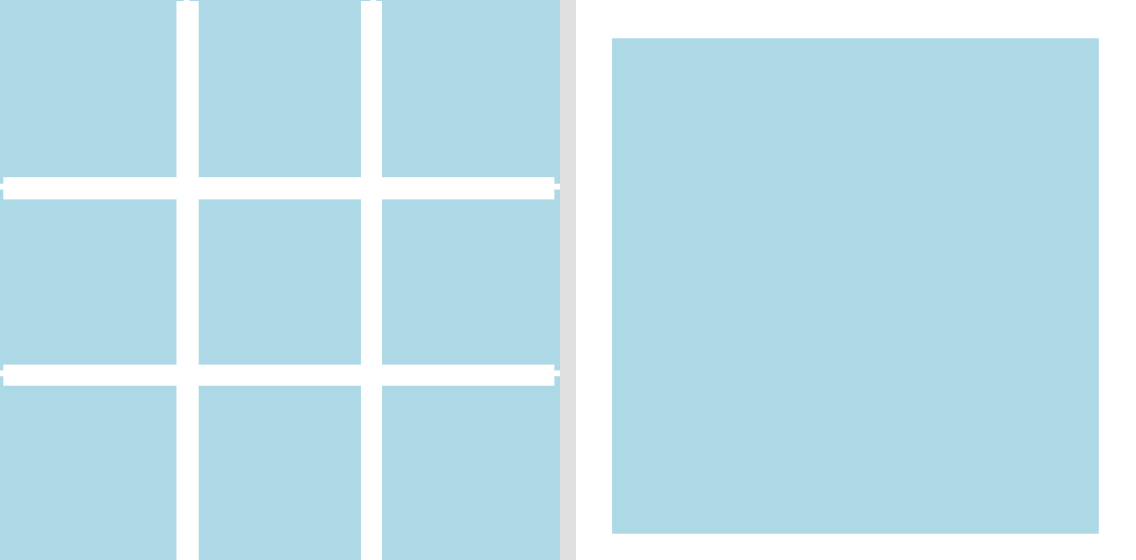
Left: the whole. Right: its middle third, enlarged.
Write a WebGL 1 fragment shader that draws this pattern.

```glsl
precision highp float;

uniform vec2 u_resolution;

const vec3 PANE_BLUE = vec3(0.68, 0.85, 0.90);
const vec3 BAR_WHITE = vec3(1.0);
const float PANES = 3.0;
const float SEAM_HALF_WIDTH = 0.0052;

// Smooth coverage of the interval from lo to hi
float interval(float x, float lo, float hi, float pixel) {
    float inside = min(x - lo, hi - x);
    return clamp(inside / pixel + 0.5, 0.0, 1.0);
}

float stripe(float x, float center, float halfWidth, float pixel) {
    return interval(x, center - halfWidth, center + halfWidth, pixel);
}

// Wide bar limited to a span, with a narrow seam running on to the canvas edge
float seamedBar(float across, float along, float center, float halfWidth,
                float seam, vec2 span, vec2 pixel) {
    float wide = stripe(across, center, halfWidth, pixel.x)
               * interval(along, span.x, span.y, pixel.y);
    return max(wide, stripe(across, seam, SEAM_HALF_WIDTH, pixel.x));
}

// Bars between the panes, measured from the upper left
float lattice(vec2 p, vec2 pixel) {
    vec2 uprightSpan = vec2(0.00195, 1.1);
    vec2 levelSpan = vec2(0.0059, 0.9900);
    float cover = 0.0;
    for (int i = 0; i < 2; i++) {
        float n = float(i);
        float seam = (n + 1.0) / PANES;
        float halfWidth = mix(0.01986, 0.01888, n);
        vec2 center = mix(vec2(0.33496, 0.33626), vec2(0.66341, 0.66992), n);
        float upright = seamedBar(p.x, p.y, center.x, halfWidth, seam, uprightSpan, pixel);
        float level = seamedBar(p.y, p.x, center.y, halfWidth, seam, levelSpan, pixel.yx);
        cover = max(cover, max(upright, level));
    }
    return cover;
}

void main() {
    vec2 pixel = 1.0 / u_resolution;
    vec2 p = gl_FragCoord.xy * pixel;
    p.y = 1.0 - p.y;
    gl_FragColor = vec4(mix(PANE_BLUE, BAR_WHITE, lattice(p, pixel)), 1.0);
}
```
